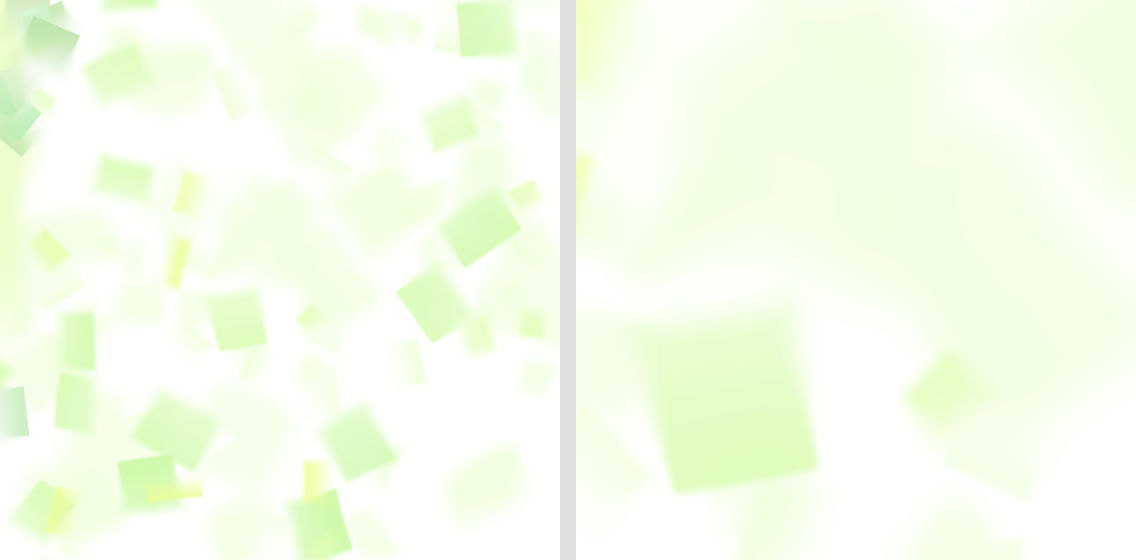
Left, the full canvas; right, a detail of the centre.
This background is drawn by a WebGL 2 fragment shader. Its source:

```glsl
#version 300 es
precision highp float;
// Soft pale green and yellow paper scraps scattered on white, denser at the upper left.

uniform vec2 u_resolution;
out vec4 outColor;

const vec3 WHITE = vec3(1.0, 1.0, 0.995);
const vec3 MIST = vec3(0.955, 1.0, 0.905);
const vec3 MIST_WARM = vec3(0.945, 1.0, 0.865);
const vec3 LIME = vec3(0.88, 0.995, 0.73);
const vec3 LEAF = vec3(0.80, 0.975, 0.66);
const vec3 YELLOW = vec3(0.88, 0.97, 0.42);
const vec3 LEMON = vec3(0.94, 1.0, 0.65);
const vec3 MINT = vec3(0.58, 0.93, 0.60);
const vec3 OLIVE = vec3(0.74, 0.87, 0.63);

float hash(vec2 p) {
  vec3 q = fract(vec3(p.xyx) * vec3(0.1031, 0.1030, 0.0973));
  q += dot(q, q.yzx + 33.33);
  return fract((q.x + q.y) * q.z);
}

vec2 hash2(vec2 p) {
  return vec2(hash(p + 17.3), hash(p + 71.9));
}

float noise(vec2 p) {
  vec2 i = floor(p), f = fract(p);
  f = f * f * (3.0 - 2.0 * f);
  return mix(mix(hash(i), hash(i + vec2(1, 0)), f.x),
             mix(hash(i + vec2(0, 1)), hash(i + vec2(1, 1)), f.x), f.y);
}

vec2 rotate(vec2 p, float angle) {
  float c = cos(angle), s = sin(angle);
  return vec2(c * p.x - s * p.y, s * p.x + c * p.y);
}

float boxDistance(vec2 p, vec2 halfSize, float radius) {
  vec2 q = abs(p) - halfSize + radius;
  return length(max(q, 0.0)) + min(max(q.x, q.y), 0.0) - radius;
}

// Coverage of one scrap: crisp at its upper end, blurred and thinner at its lower end.
float scrap(vec2 p, vec2 halfSize, float radius, float crisp, float blur, float fade) {
  float down = smoothstep(0.9, -1.0, p.y / halfSize.y);
  float soft = max(mix(crisp, blur, down), 0.8 / u_resolution.y);
  float d = boxDistance(p, halfSize, radius);
  return (1.0 - smoothstep(-soft, soft, d)) * mix(1.0, fade, down);
}

// One jittered grid of randomly turned scraps, painted over the base colour.
vec3 scatter(vec3 base, vec2 p, float cells, float seed, float density, vec2 size,
             float radius, vec2 softness, float fade, vec3 tintA, vec3 tintB) {
  vec2 home = floor(p * cells);
  for (int y = -1; y <= 1; y++) {
    for (int x = -1; x <= 1; x++) {
      vec2 id = home + vec2(x, y);
      vec2 key = id + seed * 13.7 + 50.0;
      if (hash(key) > density) continue;
      vec2 center = (id + 0.5 + 0.75 * (hash2(key) - 0.5)) / cells;
      vec2 halfSize = size * mix(vec2(0.65), vec2(1.2), hash2(key + 5.1));
      vec2 q = rotate(p - center, 6.2832 * hash(key + 9.4));
      float crisp = mix(softness.x, softness.y, pow(hash(key + 2.7), 2.0));
      float cover = scrap(q, halfSize, radius, crisp, softness.y, fade);
      float strength = mix(0.65, 1.0, hash(key + 3.9));
      base = mix(base, mix(tintA, tintB, hash(key + 7.7)), cover * strength);
    }
  }
  return base;
}

// A pile of shaded squares crowding around one spot.
vec3 pile(vec3 base, vec2 p, vec2 spot, vec2 spread, int count, float seed) {
  for (int i = 0; i < count; i++) {
    vec2 key = vec2(float(i) * 3.1, seed);
    vec2 center = spot + spread * (2.0 * hash2(key) - 1.0);
    vec2 q = rotate(p - center, 6.2832 * hash(key + 4.2));
    vec2 halfSize = mix(vec2(0.028), vec2(0.046), hash2(key + 6.6));
    vec3 tint = mix(MINT, OLIVE, hash(key + 8.8));
    tint = mix(tint, WHITE, 0.55 * hash(key + 1.5));
    base = mix(base, tint, 0.8 * scrap(q, halfSize, 0.0, 0.002, 0.022, 0.35));
  }
  return base;
}

void main() {
  vec2 p = gl_FragCoord.xy / u_resolution;
  vec2 bend = vec2(noise(p * 11.0), noise(p * 11.0 + 40.0)) - 0.5;
  vec2 bent = p + 0.035 * bend;
  vec3 color = WHITE;

  // Misty clumps and small faint specks
  color = scatter(color, bent, 5.5, 3.0, 0.50, vec2(0.076), 0.032, vec2(0.022, 0.030), 0.9, MIST, MIST_WARM);
  color = scatter(color, bent, 10.0, 8.0, 0.30, vec2(0.029), 0.018, vec2(0.014, 0.020), 0.9, MIST, MIST_WARM);

  // Glow along the left border
  float glow = smoothstep(0.075, 0.0, p.x + 0.05 * bend.x) * smoothstep(0.25, 0.65, p.y);
  color = mix(color, mix(LIME, LEMON, 0.25), 0.7 * glow);

  // White shards cutting the mist, then faint slips on top
  color = scatter(color, p, 6.0, 14.0, 0.22, vec2(0.042, 0.026), 0.0, vec2(0.002, 0.022), 0.2, WHITE, WHITE);
  color = scatter(color, p, 8.0, 21.0, 0.20, vec2(0.040, 0.024), 0.0, vec2(0.003, 0.018), 0.3, MIST, MIST_WARM);

  // Green scraps and yellow accents
  color = scatter(color, p + 0.012 * bend, 5.5, 27.0, 0.34, vec2(0.054, 0.044), 0.006, vec2(0.003, 0.018), 0.75, LIME, LEAF);
  color = scatter(color, p + 0.012 * bend, 8.0, 33.0, 0.12, vec2(0.028, 0.024), 0.006, vec2(0.006, 0.016), 0.8, LIME, LEMON);
  color = scatter(color, p, 5.0, 38.0, 0.22, vec2(0.042, 0.022), 0.0, vec2(0.002, 0.014), 0.35, YELLOW, LEMON);

  // Darker squares at the left border
  color = pile(color, p, vec2(0.035, 0.87), vec2(0.055, 0.13), 9, 4.0);
  color = pile(color, p, vec2(0.005, 0.27), vec2(0.012, 0.02), 1, 11.0);

  outColor = vec4(color, 1.0);
}
```
